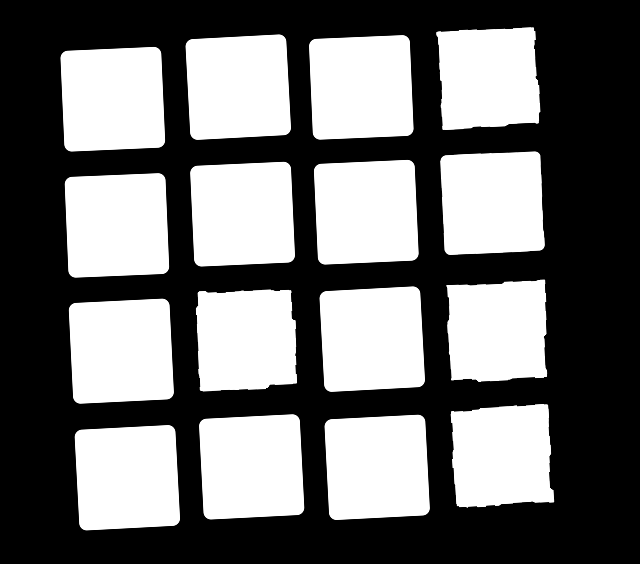
This pattern is drawn by a WebGL 1 fragment shader. Its source:

```glsl
precision highp float;

// A four by four grid of white rounded tiles on black, sheared and tilted.
// Each tile is a rounded-box distance with a little hashed jitter; a few
// worn tiles get sharp corners and stepped, chipped edges.

uniform vec2 u_resolution;

// All lengths are fractions of the canvas height.
const vec3 BACKGROUND = vec3(0.0);
const vec3 TILE_COLOR = vec3(1.0);
const vec2 GRID_CENTER = vec2(-0.0229, 0.0087);
const vec2 COLUMN_STEP = vec2(0.2218, 0.0116);
const vec2 ROW_STEP = vec2(0.0085, -0.2249);
const vec4 COLUMN_LIFT = vec4(-0.0022, 0.0066, -0.0051, 0.0007);
const float TILE_HALF = 0.0895;
const float CORNER_RADIUS = 0.0135;
const float WORN_RADIUS = 0.002;
const float TILT = 0.048;
const float TILT_JITTER = 0.014;
const float POSITION_JITTER = 0.005;
const float CHIP_DEPTH = 0.008;
const float CHIP_LENGTH = 0.06;
const float NICK_LENGTH = 0.016;

float hash(vec2 p) {
  return fract(sin(dot(p, vec2(127.1, 311.7))) * 43758.5453);
}

// Plateaus of random height joined by short, steep ramps.
float steppedNoise(float t, float seed) {
  float i = floor(t);
  float ramp = smoothstep(0.9, 1.0, fract(t));
  return mix(hash(vec2(i, seed)), hash(vec2(i + 1.0, seed)), ramp);
}

// Depth lost along one edge: long chips plus small nicks.
float edgeLoss(float along, float seed) {
  float chips = steppedNoise(along / CHIP_LENGTH + hash(vec2(seed, 3.0)), seed);
  float nicks = steppedNoise(along / NICK_LENGTH, seed + 19.0);
  return CHIP_DEPTH * (0.7 * chips + 0.3 * nicks);
}

// Wear by column and row (from the top): the last column except its second
// tile, which is only lightly worn, and one tile inside the grid.
float tileWear(float column, float row) {
  float lastColumn = step(2.5, column);
  float secondRow = 1.0 - step(0.5, abs(row - 1.0));
  float inner = 1.0 - step(0.5, abs(column - 1.0) + abs(row - 2.0));
  return max(lastColumn * mix(1.0, 0.25, secondRow), inner);
}

float roundedBox(vec2 p, vec2 halfSize, float radius) {
  vec2 q = abs(p) - halfSize + radius;
  return length(max(q, 0.0)) + min(max(q.x, q.y), 0.0) - radius;
}

float tileDistance(vec2 p, vec2 cell) {
  float angle = TILT + TILT_JITTER * (hash(cell + 11.3) - 0.5);
  float c = cos(angle);
  float s = sin(angle);
  vec2 q = vec2(c * p.x + s * p.y, c * p.y - s * p.x);

  // Every side of every tile has its own seed.
  float wear = tileWear(cell.x, cell.y);
  float seed = cell.x * 7.0 + cell.y * 31.0;
  vec2 side = step(vec2(0.0), q);
  vec2 loss = vec2(edgeLoss(q.y, seed + side.x),
                   edgeLoss(q.x, seed + 2.0 + side.y));
  float radius = mix(CORNER_RADIUS, WORN_RADIUS, wear);
  return roundedBox(q, vec2(TILE_HALF) - wear * loss, radius);
}

void main() {
  vec2 p = (gl_FragCoord.xy - 0.5 * u_resolution) / u_resolution.y;
  float pixel = 1.0 / u_resolution.y;
  float d = 1.0;

  // Nearest tile over the sheared lattice.
  for (int column = 0; column < 4; column++) {
    for (int row = 0; row < 4; row++) {
      vec2 cell = vec2(float(column), float(row));
      vec2 center = GRID_CENTER + (cell.x - 1.5) * COLUMN_STEP
                  + (cell.y - 1.5) * ROW_STEP;
      center.y += COLUMN_LIFT[column];
      vec2 jitter = vec2(hash(cell + 1.7), hash(cell + 5.9)) - 0.5;
      center += POSITION_JITTER * jitter;
      d = min(d, tileDistance(p - center, cell));
    }
  }

  float coverage = 1.0 - smoothstep(-0.5 * pixel, 0.5 * pixel, d);
  gl_FragColor = vec4(mix(BACKGROUND, TILE_COLOR, coverage), 1.0);
}
```
